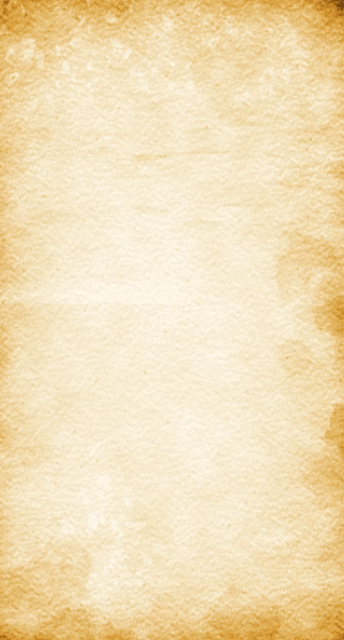
A WebGL 2 fragment shader for this texture:

```glsl
#version 300 es
precision highp float;
uniform vec2 u_resolution;
out vec4 fragColor;

float hash(vec2 p) {
  vec3 q = fract(vec3(p.xyx) * 0.1031);
  q += dot(q, q.yzx + 33.33);
  return fract((q.x + q.y) * q.z);
}

float noise(vec2 p) {
  vec2 i = floor(p), f = fract(p);
  f = f * f * (3.0 - 2.0 * f);
  return mix(mix(hash(i), hash(i + vec2(1, 0)), f.x),
             mix(hash(i + vec2(0, 1)), hash(i + vec2(1, 1)), f.x), f.y);
}

float fbm(vec2 p) {
  float sum = 0.0, amp = 0.5;
  for (int i = 0; i < 5; i++) {
    sum += amp * noise(p);
    p = mat2(1.6, 1.2, -1.2, 1.6) * p + 17.3;
    amp *= 0.5;
  }
  return sum;
}

// Aged paper colours, one per unit of tone
vec3 paperColor(float tone) {
  vec3 ramp[8] = vec3[8](
    vec3(0.99, 0.96, 0.90), vec3(0.97, 0.92, 0.81), vec3(0.95, 0.87, 0.70),
    vec3(0.93, 0.80, 0.56), vec3(0.89, 0.72, 0.40), vec3(0.85, 0.62, 0.23),
    vec3(0.73, 0.48, 0.13), vec3(0.46, 0.29, 0.07));
  vec3 color = ramp[0];
  for (int i = 1; i < 8; i++)
    color = mix(color, ramp[i], clamp(tone - float(i - 1), 0.0, 1.0));
  return color;
}

// Ragged blots: centre, radius, strength (negative bleaches)
float stains(vec2 p, vec2 warp) {
  vec4 blots[12] = vec4[12](
    vec4(0.895, 1.10, 0.075, 0.75), vec4(0.87, 0.79, 0.060, 0.70),
    vec4(0.99, 0.93, 0.060, 0.85), vec4(1.01, 0.61, 0.060, 1.30),
    vec4(0.825, 0.99, 0.020, 0.50), vec4(0.94, 0.46, 0.060, 0.45),
    vec4(0.69, 1.61, 0.110, 0.45), vec4(0.73, 0.04, 0.105, 0.75),
    vec4(0.17, 0.16, 0.110, 0.60), vec4(0.20, 0.01, 0.075, 0.70),
    vec4(0.28, 0.39, 0.090, -0.45), vec4(0.33, 0.13, 0.090, -0.70));
  float tone = 0.0;
  for (int i = 0; i < 12; i++) {
    vec4 b = blots[i];
    float d = length(p - b.xy + warp * min(b.z * 2.4, 0.19)) - b.z;
    float soft = b.w < 0.0 ? 0.04 : 0.012;
    tone += b.w * (1.0 - smoothstep(-soft, soft, d)) * (0.85 + 0.3 * smoothstep(-0.03, 0.0, d));
  }
  return tone;
}

void main() {
  vec2 uv = gl_FragCoord.xy / u_resolution;
  vec2 p = uv * vec2(1.0, 1.855);
  float cloud = fbm(p * 5.0 + 3.0) - 0.48;
  float mottle = fbm(p * 17.0 + 40.0) - 0.48;
  vec2 warp = vec2(fbm(p * 12.0), fbm(p * 12.0 + 70.0)) - 0.48;

  // Pale centre and browned borders
  float tone = 0.55 + 1.15 * smoothstep(0.15, 1.05, length((uv - vec2(0.44, 0.49)) * vec2(1.75, 1.75)));
  vec2 q = p + warp * 0.06;
  float left = max(q.x, 0.0), right = max(1.0 - q.x, 0.0);
  float low = max(q.y, 0.0), high = max(1.855 - q.y, 0.0);
  tone += 1.5 * exp(-left / 0.055) + 1.7 * exp(-right / 0.055);
  tone += 2.7 * exp(-low / 0.065) + 2.5 * exp(-high / 0.075);
  tone += 1.1 * exp(-length(vec2(left, high)) / 0.13) + 1.6 * exp(-length(vec2(right, high)) / 0.10);
  tone += 0.7 * exp(-length(vec2(right, low)) / 0.16);

  // Clouding, blots and horizontal wear
  float rim = smoothstep(0.5, 2.5, tone);
  tone += cloud * 1.5 + mottle * mix(1.0, 2.2, rim) + stains(p, warp);
  float streak = smoothstep(0.53, 0.75, fbm(p * vec2(7.0, 38.0) + 9.0));
  tone += 1.1 * streak * exp(-pow((p.y - 1.36) / 0.17, 2.0));

  // Bleached strip, sharper along its lower side
  float stripY = p.y + warp.y * 0.02;
  float strip = smoothstep(0.972, 0.982, stripY) * (1.0 - smoothstep(1.0, 1.06, stripY));
  strip *= 1.0 - smoothstep(0.50, 0.55, p.x + warp.x * 0.08);
  tone -= 0.65 * strip;

  // Flaked highlights toward the top and bottom
  float flakes = smoothstep(0.56, 0.70, fbm(p * vec2(42.0, 30.0) + 5.0));
  float flakeZone = smoothstep(1.45, 1.7, p.y) * (1.0 - 0.6 * uv.x)
                  + exp(-pow(length((p - vec2(0.30, 0.25)) / vec2(0.15, 0.24)), 2.0));
  tone -= 1.3 * flakes * flakeZone;

  // Sparse brown specks
  vec2 cell = floor(p * 34.0);
  vec2 offset = fract(p * 34.0) - 0.3 - 0.4 * vec2(hash(cell + 11.0), hash(cell + 29.0));
  float speck = 1.0 - smoothstep(0.05, 0.24, length(offset + warp * 0.4));
  tone += 1.2 * speck * step(0.965, hash(cell));

  // Raised fibre grain lit from the upper left
  vec2 fibre = mat2(0.8, 0.6, -0.6, 0.8) * p * vec2(1.0, 1.1) * 105.0;
  float relief = noise(fibre) - noise(fibre + vec2(0.5, -0.7));
  relief += 0.6 * (noise(p * 190.0) - noise(p * 190.0 + vec2(-0.6, 0.7)));
  tone += relief * mix(0.35, 0.85, rim);

  vec3 color = paperColor(max(tone, 0.0));
  color += relief * -0.025;
  fragColor = vec4(clamp(color, 0.0, 1.0), 1.0);
}
```
